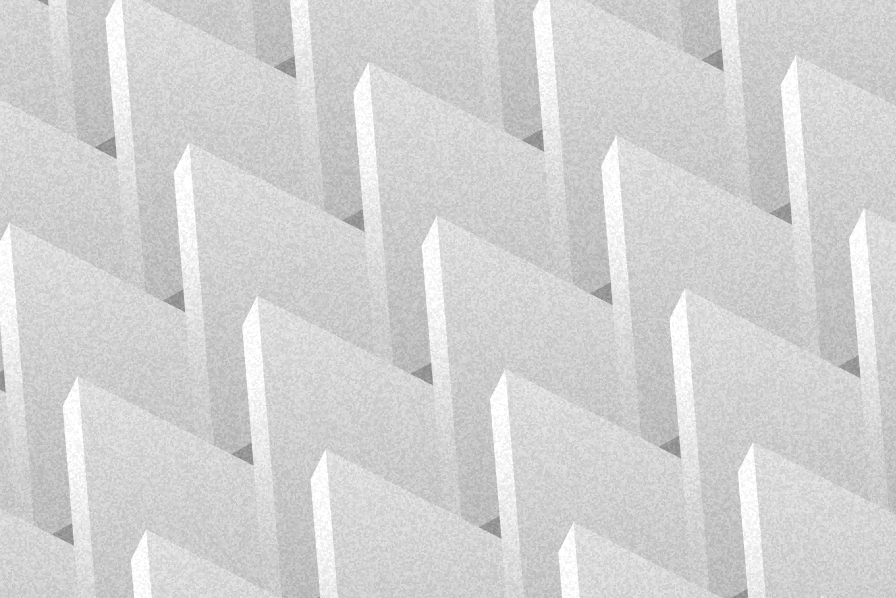
A Shadertoy shader for this pattern:

```glsl
// Lengths are fractions of the canvas height, y pointing down
const vec2 ROW_STEP = vec2(0.1143, 0.2564);
const vec2 PANEL_STEP = vec2(0.3002, -0.1342);
const vec2 ANCHOR = vec2(0.7305, 0.3604);
const float LEAN = 0.082;
const float SIDE_WIDTH = 0.0295;

vec2 hash2(vec2 cell) {
    vec3 h = fract(cell.xyx * vec3(0.1031, 0.1030, 0.0973));
    h += dot(h, h.yzx + 33.33);
    return fract((h.xx + h.yz) * h.zy);
}

// Cellular grain: random tone of the nearest feature point, -0.5 to 0.5
float cellGrain(vec2 p) {
    vec2 cell = floor(p);
    float nearest = 8.0;
    float tone = 0.0;
    for (int y = -1; y <= 1; y++)
    for (int x = -1; x <= 1; x++) {
        vec2 id = cell + vec2(x, y);
        vec2 seed = hash2(id);
        vec2 offset = id + seed - p;
        float d = dot(offset, offset);
        if (d < nearest) {
            nearest = d;
            tone = hash2(id + 71.0).x - 0.5;
        }
    }
    return tone;
}

// Coverage of the positive side of an edge
float fill(float dist, float blur) {
    return clamp(dist / blur + 0.5, 0.0, 1.0);
}

// Signed height of q below a line through the origin
float belowLine(vec2 q, float slope) {
    return (q.y - slope * q.x) * inversesqrt(1.0 + slope * slope);
}

float leanedX(vec2 q) {
    return q.x - LEAN * q.y;
}

// Paints one slab, with its apex at the origin, over the shade behind it
float paintPanel(float shade, vec2 q, float blur) {
    float across = leanedX(q);

    // Dark gap behind the far end of the slab
    float gap = belowLine(q - vec2(0.0, 0.2715), -0.55);
    shade = mix(shade, 0.59, fill(min(across, gap), blur));

    // Bright narrow side and broad front, both fading downward
    float side = mix(0.99, 0.80, smoothstep(0.05, 0.50, q.y));
    float front = mix(0.875, 0.74, clamp(q.y / 0.5, 0.0, 1.0));
    float top = min(belowLine(q, -2.0), belowLine(q, 0.51));
    float body = min(top, across + SIDE_WIDTH);
    return mix(shade, mix(side, front, fill(across, blur)), fill(body, blur));
}

// Paints the two slabs of a row that can meet this point
float paintRow(float shade, vec2 q, float blur) {
    float column = (leanedX(q) + SIDE_WIDTH) / leanedX(PANEL_STEP);
    float first = floor(column - 0.5);
    for (int i = 0; i < 2; i++)
        shade = paintPanel(shade, q - (first + float(i)) * PANEL_STEP, blur);
    return shade;
}

void mainImage(out vec4 fragColor, in vec2 fragCoord) {
    float blur = 1.0 / iResolution.y;
    vec2 p = vec2(fragCoord.x, iResolution.y - fragCoord.y) * blur;
    vec2 q = p - ANCHOR;

    // Lattice row under the point, painted from back to front
    float area = ROW_STEP.x * PANEL_STEP.y - ROW_STEP.y * PANEL_STEP.x;
    float row = floor((q.x * PANEL_STEP.y - q.y * PANEL_STEP.x) / area);
    float shade = 0.76;
    for (int i = -2; i <= 1; i++)
        shade = paintRow(shade, q - (row + float(i)) * ROW_STEP, blur);

    shade += 0.09 * cellGrain(p * 310.0);
    fragColor = vec4(vec3(clamp(shade, 0.0, 1.0)), 1.0);
}
```
